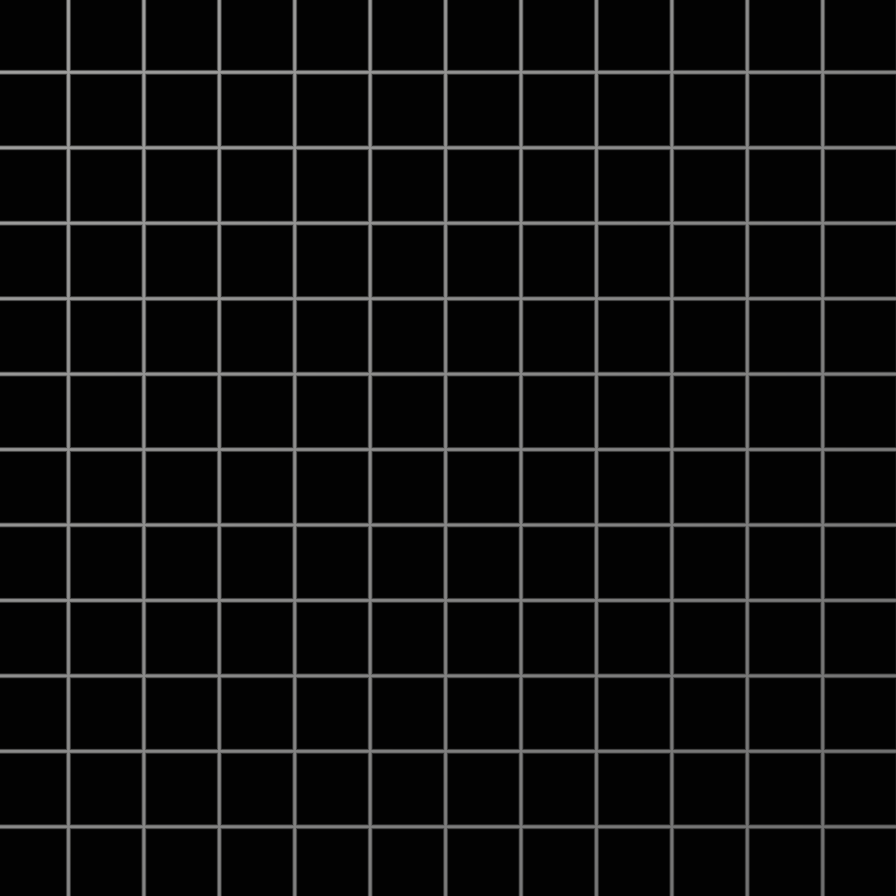
Write a WebGL 1 fragment shader that draws this pattern.

```glsl
precision highp float;
// Square grid of thin, soft grey lines on near-black tiles.
// Distance to the nearest line on each axis gives the coverage;
// a diagonal sheen dims the lines from upper left to lower right.

uniform vec2 u_resolution;

const vec2  PITCH       = vec2(0.08418, 0.0842);  // tile size
const vec2  LINE_ANCHOR = vec2(0.4973, 0.4983);   // one crossing of the grid
const float HALF_WIDTH  = 0.0021;
const float SOFTNESS    = 0.0015;
const vec3  TILE_COLOR  = vec3(0.007);
const vec3  LINE_BRIGHT = vec3(0.64, 0.64, 0.635);
const vec3  LINE_DIM    = vec3(0.43);

// Distance on each axis to the nearest grid line.
vec2 gridDistance(vec2 p) {
  vec2 cell = fract((p - LINE_ANCHOR) / PITCH + 0.5) - 0.5;
  return abs(cell) * PITCH;
}

// Soft line coverage, never sharper than the pixel spacing allows.
vec2 lineCoverage(vec2 dist, vec2 pixel) {
  vec2 soft = max(vec2(SOFTNESS), 0.75 * pixel);
  return 1.0 - smoothstep(HALF_WIDTH - soft, HALF_WIDTH + soft, dist);
}

void main() {
  vec2 pixel = 1.0 / u_resolution;
  vec2 uv = gl_FragCoord.xy * pixel;

  vec2 cover = lineCoverage(gridDistance(uv), pixel);
  float grid = max(cover.x, cover.y);

  // Diagonal sheen: 0 at the upper left, 1 at the lower right.
  float sheen = 0.5 * (uv.x + 1.0 - uv.y);
  vec3 lineColor = mix(LINE_BRIGHT, LINE_DIM, sheen);

  gl_FragColor = vec4(mix(TILE_COLOR, lineColor, grid), 1.0);
}
```
